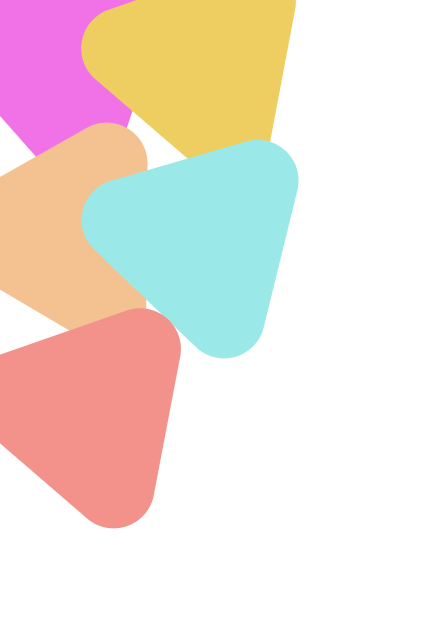
Reproduce this background procedurally as a WebGL 2 fragment shader.

```glsl
#version 300 es
precision highp float;
// Five overlapping rounded triangles in soft flat colours on white.

#define CORNER_REACH 0.1271   // triangle centre to the centre of a corner arc
#define CORNER_RADIUS 0.0638
#define PAPER vec3(1.0)
#define MAGENTA vec3(0.945, 0.447, 0.902)
#define YELLOW vec3(0.933, 0.808, 0.376)
#define ORANGE vec3(0.957, 0.761, 0.569)
#define CYAN vec3(0.604, 0.914, 0.910)
#define CORAL vec3(0.953, 0.569, 0.545)

uniform vec2 u_resolution;
out vec4 fragColor;

// Signed distance to a rounded equilateral triangle with one corner at 'turn'.
float roundedTriangle(vec2 p, float turn) {
    // Fold the plane into one sixth: corner on the x axis, side facing 60 degrees.
    float sector = radians(120.0);
    float angle = atan(p.y, p.x) - radians(turn);
    angle = abs(mod(angle + 0.5 * sector, sector) - 0.5 * sector);
    vec2 q = length(p) * vec2(cos(angle), sin(angle));

    // Measure along and away from the side.
    vec2 normal = vec2(0.5, sqrt(0.75));
    float along = dot(q, vec2(normal.y, -normal.x)) - CORNER_REACH * normal.y;
    float away = dot(q, normal) - CORNER_REACH * normal.x;
    return length(max(vec2(along, away), 0.0)) + min(away, 0.0) - CORNER_RADIUS;
}

// Paints one triangle over the colour so far, with a one pixel soft edge.
void paint(inout vec3 color, vec2 p, vec2 center, float turn, vec3 fill) {
    float d = roundedTriangle(p - center, turn);
    color = mix(color, fill, clamp(0.5 - d * u_resolution.y, 0.0, 1.0));
}

void main() {
    vec2 p = gl_FragCoord.xy / u_resolution.y;
    vec3 color = PAPER;

    // Back to front
    paint(color, p, vec2(0.0975, 0.9007), 41.5, MAGENTA);
    paint(color, p, vec2(0.3156, 0.9009), 49.3, YELLOW);
    paint(color, p, vec2(0.1022, 0.6350), 59.5, ORANGE);
    paint(color, p, vec2(0.3147, 0.6259), 46.2, CYAN);
    paint(color, p, vec2(0.1358, 0.3583), 49.2, CORAL);

    fragColor = vec4(color, 1.0);
}
```
